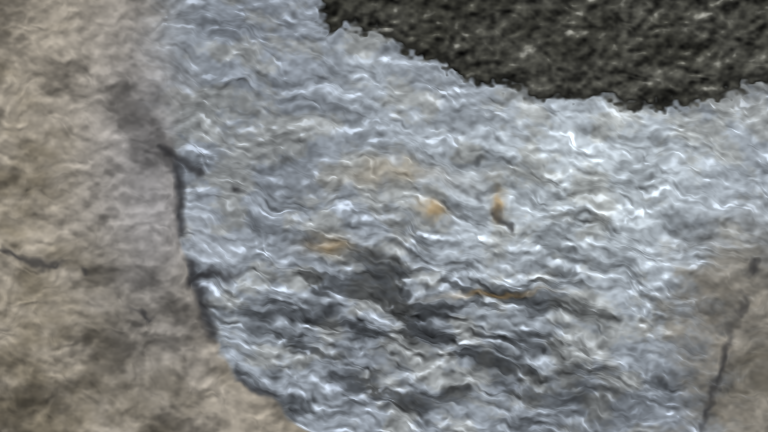
Write a WebGL 1 fragment shader that draws this texture.

```glsl
precision highp float;
// Weathered rock face: a blue-grey slab between tan stone and a dark overhang.
uniform vec2 u_resolution;

float hash(vec2 p) {
  return fract(sin(dot(p, vec2(127.1, 311.7))) * 43758.5453);
}

float noise(vec2 p) {
  vec2 i = floor(p), f = fract(p);
  f = f * f * (3.0 - 2.0 * f);
  return mix(mix(hash(i), hash(i + vec2(1, 0)), f.x),
             mix(hash(i + vec2(0, 1)), hash(i + vec2(1, 1)), f.x), f.y);
}

float fbm(vec2 p) {
  float sum = 0.0, amp = 0.53;
  for (int i = 0; i < 4; i++) {
    sum += amp * noise(p);
    p = mat2(0.96, 0.28, -0.28, 0.96) * p * 2.1 + 17.3;
    amp *= 0.53;
  }
  return sum;
}

// Light from above: slope of the height field, with crisp small chips
float relief(vec2 q) {
  vec2 chip = q * 3.7 + 2.0 * noise(q * 1.7);
  return fbm(q) - fbm(q + vec2(-0.1, 0.28))
       + 0.36 * (noise(chip) - noise(chip + vec2(-0.3, 0.75)));
}

float segment(vec2 p, vec2 a, vec2 b) {
  vec2 d = b - a;
  return length(p - a - d * clamp(dot(p - a, d) / dot(d, d), 0.0, 1.0));
}

// Broken crack whose width and depth vary along its length
float crack(vec2 p, vec2 a, vec2 b, float width) {
  float vary = noise(p * 26.0 + 5.0);
  return (1.0 - smoothstep(0.0, width * (0.4 + vary), segment(p, a, b)))
       * smoothstep(0.15, 0.6, vary);
}

// Soft elliptical patch
float patchAt(vec2 p, vec2 center, vec2 radius) {
  vec2 d = (p - center) / radius;
  return exp(-dot(d, d));
}

void main() {
  vec2 p = gl_FragCoord.xy / u_resolution.y;
  vec2 wobble = vec2(fbm(p * 11.0), fbm(p * 11.0 + 40.0)) - 0.46;
  vec2 w = p + wobble * 0.08;
  float broad = fbm(p * 3.5 + 8.0);
  float blotch = fbm(p * vec2(13.0, 17.0) + 61.0);
  float grain = noise(p * vec2(85.0, 120.0)) + noise(p.yx * 65.0 + 9.0) - 1.0;

  // Slab: layers dip to the right, pale above and rough below
  vec2 along = mat2(0.96, 0.27, -0.27, 0.96) * p;
  along = vec2(0.96 * p.x - 0.27 * p.y, 0.27 * p.x + 0.96 * p.y) + wobble * 0.06;
  float pale = patchAt(p, vec2(1.36, 0.58), vec2(0.46, 0.26));
  float rough = patchAt(p, vec2(0.98, 0.22), vec2(0.58, 0.26));
  float slope = relief(along * vec2(11.0, 23.0));
  float ledges = smoothstep(0.47, 0.68, fbm(along * vec2(8.0, 24.0) + 23.0));
  vec3 slab = mix(vec3(0.53, 0.56, 0.60), vec3(0.74, 0.78, 0.81),
                  clamp(0.1 + pale * 0.85 + (broad - 0.45) * 0.5, 0.0, 1.0));
  slab = mix(slab, vec3(0.61, 0.60, 0.55), 0.36 * smoothstep(0.48, 0.7, blotch));
  slab *= 1.0 + slope * (0.68 + 0.6 * rough) + grain * 0.15;
  slab *= 1.0 - ledges * (0.12 + 0.38 * rough) - 0.08 * rough;
  slab += vec3(0.13, 0.14, 0.16) * smoothstep(0.12, 0.4, slope);

  // Ochre stains
  float stain = patchAt(w, vec2(1.02, 0.52), vec2(0.025, 0.014))
              + patchAt(w, vec2(1.15, 0.535), vec2(0.016, 0.024))
              + 0.6 * patchAt(w, vec2(0.77, 0.44), vec2(0.06, 0.025))
              + 0.8 * patchAt(w, vec2(1.15, 0.32), vec2(0.12, 0.008))
              + 0.35 * patchAt(w, vec2(0.95, 0.6), vec2(0.14, 0.03));
  stain *= 0.5 + blotch;
  slab = mix(slab, vec3(0.66, 0.54, 0.36) * (1.0 + slope * 0.5), min(stain, 1.0) * 0.65);

  // Tan stone on the left and in the lower right corner
  float tanSlope = relief(p * vec2(13.0, 16.0) + wobble + 90.0);
  vec3 tanStone = mix(vec3(0.47, 0.44, 0.38), vec3(0.61, 0.58, 0.53),
                      smoothstep(0.3, 0.62, broad * 0.5 + blotch * 0.5));
  tanStone = mix(tanStone, vec3(0.56, 0.56, 0.58),
                 0.75 * patchAt(p, vec2(0.36, 0.6), vec2(0.17, 0.5)));
  tanStone *= 1.0 + tanSlope * 0.52 + grain * 0.12;
  tanStone *= 1.0 - 0.28 * smoothstep(0.53, 0.75, fbm(p * vec2(9.0, 14.0) + 33.0));
  float left = w.x - 0.385 - 0.34 * exp(-5.0 * p.y);
  float seam = mix(0.012, 0.11, smoothstep(0.65, 0.8, p.y));
  vec3 color = mix(tanStone, slab, smoothstep(-seam, seam, left));
  float corner = smoothstep(1.5, 1.72, w.x + 0.3 * (blotch - 0.5))
               * (1.0 - smoothstep(0.3, 0.58, w.y));
  color = mix(color, tanStone * 0.86, corner * 0.8);

  // Shadowed seam, cracks and the protruding block
  float shadow = (1.0 - smoothstep(0.0, 0.012 + 0.035 * blotch, abs(left - 0.006)))
               * smoothstep(0.04, 0.12, p.y) * (1.0 - smoothstep(0.6, 0.7, p.y));
  float cracks = 0.75 * shadow * smoothstep(0.1, 0.5, noise(p * 19.0));
  cracks = max(cracks, 0.75 * crack(w, vec2(0.37, 0.66), vec2(0.56, 0.55), 0.02));
  cracks = max(cracks, 0.85 * crack(w, vec2(0.44, 0.34), vec2(0.56, 0.39), 0.022));
  cracks = max(cracks, 0.6 * crack(w, vec2(0.0, 0.44), vec2(0.19, 0.385), 0.013));
  cracks = max(cracks, 0.6 * crack(w, vec2(0.19, 0.385), vec2(0.35, 0.26), 0.013));
  cracks = max(cracks, 0.6 * crack(w, vec2(1.08, 0.58), vec2(1.18, 0.49), 0.013));
  cracks = max(cracks, 0.6 * crack(w, vec2(1.63, 0.0), vec2(1.74, 0.4), 0.016));
  color += 0.1 * patchAt(w, vec2(0.47, 0.45), vec2(0.06, 0.07));
  color = mix(color, vec3(0.17, 0.17, 0.18), cracks);

  // Dark, pitted overhang
  float lip = 0.92 - 0.15 * smoothstep(0.78, 1.3, p.x) + 0.04 * smoothstep(1.6, 1.78, p.x);
  float over = min(w.y - lip, (w.x - 0.76) * 0.8) + 0.02 * grain;
  float pits = relief(p * vec2(15.0, 19.0) + 140.0);
  vec3 dark = mix(vec3(0.17, 0.17, 0.15), vec3(0.31, 0.31, 0.29), blotch);
  dark *= 1.0 + pits * 1.5 + grain * 0.4;
  dark += 0.26 * smoothstep(0.15, 0.5, pits);
  dark *= 0.6 + 0.4 * smoothstep(0.0, 0.05, over);
  color = mix(color, dark, smoothstep(-0.01, 0.012, over));
  gl_FragColor = vec4(clamp(color, 0.0, 1.0), 1.0);
}
```
